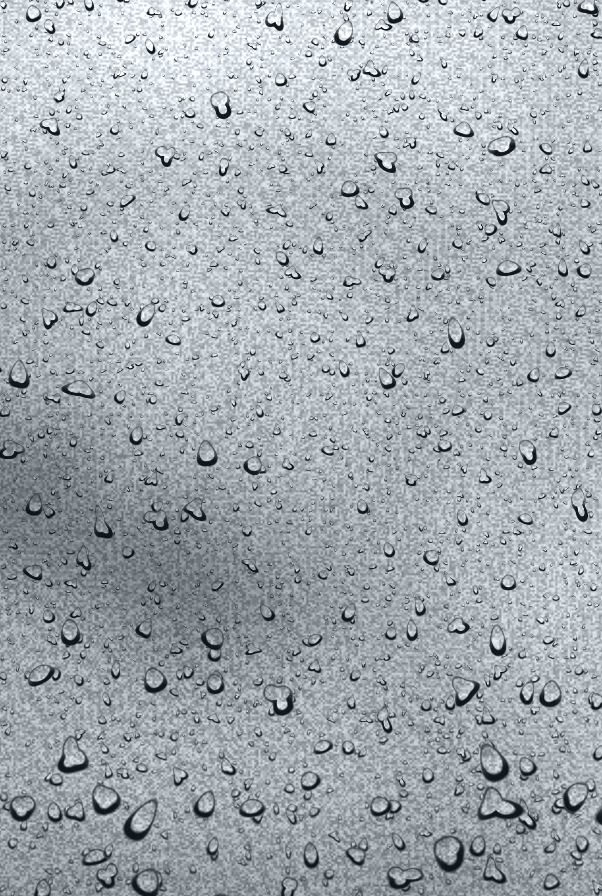
This texture is drawn by a Shadertoy shader. Its source:

```glsl
// Rain drops on a grey, softly clouded pane with film grain.
// Jittered grids of four sizes hold wobbly egg-shaped drops, drawn from small
// to large; each has a dark rim, heaviest below, and a pale interior.

#define CELL_SIZE 0.100     // grid pitch of the largest drops, canvas widths
#define LAYER_RATIO 0.56    // pitch of each finer layer against the last
#define DROP_RADIUS 0.175   // mean radius as a share of the pitch
#define DROP_SHARE 0.50     // share of cells that hold a drop
#define NEAR_GROWTH 1.45    // size of drops at the bottom edge
#define NEAR_BLUR 0.0014    // extra softness at the bottom edge
#define RIM_LEVEL 0.07      // brightness of the dark rim
#define GRAIN_SCALE 290.0
#define GRAIN_AMOUNT 0.34
#define TINT vec3(-0.030, 0.0, 0.020)

float hash(vec2 p) {
    return fract(sin(dot(p, vec2(127.1, 311.7))) * 43758.5453);
}

float valueNoise(vec2 p) {
    vec2 cell = floor(p), f = fract(p);
    f = f * f * (3.0 - 2.0 * f);
    float low = mix(hash(cell), hash(cell + vec2(1, 0)), f.x);
    float high = mix(hash(cell + vec2(0, 1)), hash(cell + vec2(1, 1)), f.x);
    return mix(low, high, f.y);
}

float blob(vec2 uv, vec2 center, vec2 size) {
    vec2 q = (uv - center) / size;
    return exp(-dot(q, q));
}

// Blurred sky behind the glass
float cloudLevel(vec2 uv) {
    float level = mix(0.69, 0.84, smoothstep(0.35, 1.0, uv.y));
    level -= 0.17 * blob(uv, vec2(0.02, 0.45), vec2(0.30, 0.11));
    level -= 0.18 * blob(uv, vec2(0.36, 0.33), vec2(0.30, 0.10));
    level -= 0.11 * blob(uv, vec2(0.02, 0.76), vec2(0.20, 0.12));
    level -= 0.07 * blob(uv, vec2(0.62, 0.75), vec2(0.25, 0.10));
    level -= 0.10 * blob(uv, vec2(0.50, -0.02), vec2(0.80, 0.10));
    level += 0.07 * blob(uv, vec2(0.35, 0.93), vec2(0.35, 0.12));
    level += 0.06 * blob(uv, vec2(0.08, 0.30), vec2(0.18, 0.07));
    level += 0.06 * blob(uv, vec2(0.85, 0.38), vec2(0.20, 0.15));
    return level + 0.10 * (valueNoise(uv * vec2(4.0, 6.0)) - 0.5);
}

// Lays one drop over the given brightness
float addDrop(float level, float sky, vec2 offset, float radius, vec2 id,
              float nearness, float pixel) {
    // Tilt, stretch and taper
    float tilt = (hash(id + 3.1) - 0.5) * 1.3;
    float c = cos(tilt), s = sin(tilt);
    vec2 q = mat2(c, -s, s, c) * offset / radius;
    float stretch = mix(0.78, 1.45, hash(id + 5.7));
    q *= vec2(stretch, 1.0 / stretch);
    q.x *= 1.0 + 0.28 * clamp(q.y, -1.0, 1.5);

    // Uneven outline
    float angle = atan(q.y, q.x + 1e-5);
    float wobble = hash(id + 8.3);
    wobble *= 0.28 * wobble;
    float outline = 1.0 + wobble * (sin(3.0 * angle + 6.28 * hash(id + 9.9))
                  + 0.7 * sin(2.0 * angle + 6.28 * hash(id + 12.4)));
    float dist = (length(q) - outline) * radius;

    // Rim swells toward the underside
    float under = smoothstep(0.55, -0.75, q.y / (length(q) + 0.01));
    float width = radius * mix(0.14, 0.40, under);
    float soft = max(0.7 * pixel, 0.06 * radius) + NEAR_BLUR * nearness;
    float inside = smoothstep(soft, -soft, dist);
    float rim = inside * smoothstep(-width - soft, -width + soft, dist);
    float strength = mix(mix(0.42, 0.72, nearness), 0.97, under);

    float interior = sky + mix(0.09, -0.05, smoothstep(-0.4, 0.9, q.y));
    level = mix(level, interior, inside);
    return mix(level, RIM_LEVEL, rim * strength);
}

void mainImage(out vec4 fragColor, in vec2 fragCoord) {
    vec2 uv = fragCoord / iResolution.xy;
    vec2 p = fragCoord / iResolution.x;
    float pixel = 1.0 / iResolution.x;
    float height = iResolution.y / iResolution.x;
    float sky = cloudLevel(uv);
    float level = sky;

    // Drops, finest layer first
    for (int layer = 3; layer >= 0; layer--) {
        float fine = float(layer);
        float pitch = CELL_SIZE * pow(LAYER_RATIO, fine);
        vec2 home = floor(p / pitch);
        for (int y = -1; y <= 1; y++)
        for (int x = -1; x <= 1; x++) {
            vec2 cell = home + vec2(x, y);
            vec2 id = cell + 41.0 * fine;
            vec2 jitter = vec2(hash(id + 0.3), hash(id + 1.7));
            vec2 center = (cell + mix(vec2(0.15), vec2(0.85), jitter)) * pitch;
            float nearness = 1.0 - smoothstep(0.0, 0.38, center.y / height);
            float share = DROP_SHARE * (1.0 - 0.25 * fine * nearness);
            if (hash(id + 2.2) > share) continue;
            float radius = pitch * DROP_RADIUS * mix(0.65, 1.25, hash(id + 6.6));
            radius *= mix(0.9, NEAR_GROWTH, nearness);
            level = addDrop(level, sky, p - center, radius, id, nearness, pixel);
        }
    }

    // Film grain, weaker in the darks
    float grain = valueNoise(p * GRAIN_SCALE) - 0.5;
    level += GRAIN_AMOUNT * grain * smoothstep(0.0, 0.7, level);
    fragColor = vec4(clamp(level + TINT, 0.0, 1.0), 1.0);
}
```
